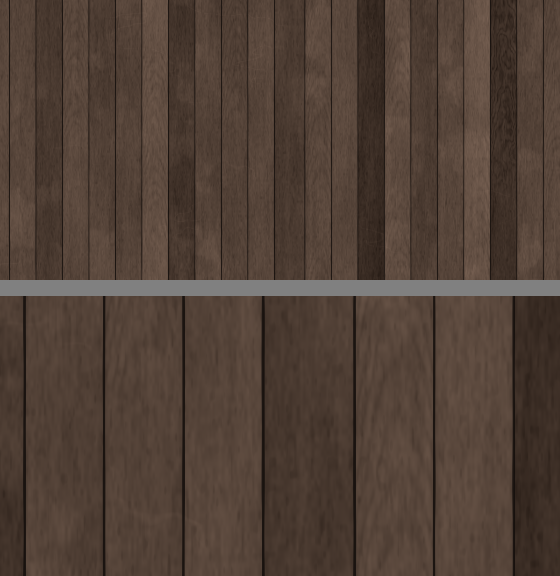
Top, the full canvas; bottom, a detail of the centre.
Give the GLSL for this texture, as a Shadertoy shader.

```glsl
// Wall of 21 weathered dark brown vertical planks with grain, arched figure and pale smudges.

float hash(vec2 p) {
    vec3 q = fract(p.xyx * 0.1031);
    q += dot(q, q.yzx + 33.33);
    return fract((q.x + q.y) * q.z);
}

float noise(vec2 p) {
    vec2 i = floor(p), f = fract(p);
    f = f * f * (3.0 - 2.0 * f);
    return mix(mix(hash(i), hash(i + vec2(1, 0)), f.x),
               mix(hash(i + vec2(0, 1)), hash(i + vec2(1, 1)), f.x), f.y);
}

float fbm(vec2 p) {
    float sum = 0.0, amp = 0.5;
    for (int i = 0; i < 4; i++) {
        sum += amp * noise(p);
        p = p * 2.03 + 17.7;
        amp *= 0.5;
    }
    return sum / 0.9375;
}

// Base lightness of each plank, left to right
const float plankTone[21] = float[21](
    0.64, 0.40, 0.74, 0.54, 0.62, 0.92, 0.27, 0.62, 0.62, 0.68, 0.47,
    0.68, 0.70, 0.08, 0.78, 0.50, 0.60, 0.97, 0.20, 0.63, 0.68);

void mainImage(out vec4 fragColor, in vec2 fragCoord) {
    vec2 uv = fragCoord / iResolution.xy;

    // Plank layout: equal widths, except for one wider board at the centre
    float widening = 0.0073 * clamp((uv.x - 0.4896) / 0.0547, 0.0, 1.0);
    float across = (uv.x - 0.0169 - widening) / 0.0473;
    float id = mod(floor(across), 21.0);
    float f = fract(across);
    vec2 p = vec2(f, uv.y * 10.5);                 // in plank widths
    vec2 seed = vec2(id * 37.3, id * 11.9 + 5.0);

    float tone = plankTone[int(id)];

    // Slow drift of tone along the board
    tone += 0.42 * (fbm(p * vec2(0.9, 0.45) + seed) - 0.5);

    // Long streaks, fine fibres and short pores
    tone += 0.22 * (fbm(p * vec2(7.0, 0.4) + seed * 1.7) - 0.5);
    tone += 0.17 * (noise(p * vec2(24.0, 4.0) + seed * 2.3) - 0.5);
    tone += 0.15 * (noise(p * vec2(30.0, 11.0) + seed * 2.9) - 0.5);
    tone -= 0.12 * smoothstep(0.68, 0.95, noise(p * vec2(22.0, 6.0) + seed * 3.1));

    // Arched growth rings on every third board, swirling ones on the knotty board
    float knotty = id == 18.0 ? 1.0 : 0.0;
    float figured = mod(id, 3.0) == 2.0 ? 1.0 : 0.0;
    float bend = f - 0.4 - 0.2 * hash(seed);
    float warp = fbm(p * vec2(1.6, 0.7) + seed * 1.3);
    float rings = p.y * mix(1.7, 0.6, knotty) + 10.0 * bend * bend + warp * mix(2.0, 7.0, knotty);
    float line = pow(0.5 + 0.5 * sin(6.2832 * rings), 2.0) - 0.375;
    float patchy = smoothstep(0.25, 0.65, noise(p * vec2(0.8, 0.4) + seed * 0.7));
    tone -= line * (0.13 * figured * patchy + 0.24 * knotty * smoothstep(0.1, 0.6, uv.y));

    // Soft pale smudges, like worn-off stain
    float smudge = fbm(p * vec2(1.0, 0.8) + seed * 4.1 + 9.0);
    tone += 0.17 * smoothstep(0.54, 0.68, smudge) * smoothstep(0.3, 0.7, hash(seed + 3.0));

    // Faint pale scuffs crossing several boards
    vec2 wall = uv * vec2(10.0, 5.0);
    float scuff = abs(fbm(wall * vec2(0.8, 1.6) + 41.0) - 0.5);
    tone += 0.10 * (1.0 - smoothstep(0.0, 0.015, scuff))
          * smoothstep(0.6, 0.8, noise(wall * 0.9 + 8.0));

    vec3 color = mix(vec3(0.20, 0.15, 0.12), vec3(0.41, 0.33, 0.28), clamp(tone, -0.25, 1.25));

    // Slightly shaded board edges and thin dark seams
    float edge = min(f, 1.0 - f);
    color *= 0.94 + 0.06 * smoothstep(0.0, 0.09, edge);
    float soft = 21.0 / iResolution.x;
    float seamWidth = 0.012 + 0.007 * noise(vec2(id * 7.0, p.y * 1.5));
    float seam = 1.0 - smoothstep(seamWidth - 0.5 * soft, seamWidth + 0.5 * soft, edge);
    color = mix(color, vec3(0.07, 0.05, 0.04), 0.85 * seam);

    fragColor = vec4(color, 1.0);
}
```
